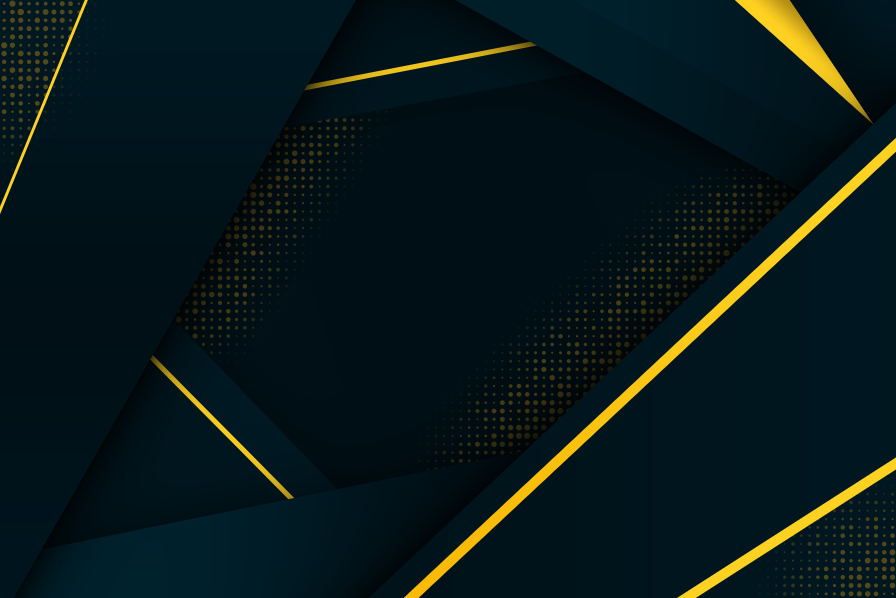
This background is drawn by a Shadertoy shader. Its source:

```glsl
// Overlapping dark teal panels with soft shadows, gold trims and halftone dots.
// Each panel is a half-plane given by a signed line distance, painted back to
// front; units are canvas heights, with x running from 0 to 1.5.

#define NIGHT vec3(0.0, 0.062, 0.088)
#define TEAL vec3(0.0, 0.135, 0.18)
#define GOLD vec3(1.0, 0.82, 0.13)
#define GOLD_DEEP vec3(0.98, 0.73, 0.02)
#define DOT_GOLD vec3(0.40, 0.33, 0.09)
#define DOT_STEP 0.0139
#define DOT_RADIUS 0.0054
#define SHADOW_WIDTH 0.042

float hash(vec2 p) {
    vec3 q = fract(p.xyx * 0.1031);
    q += dot(q, q.yzx + 33.33);
    return fract((q.x + q.y) * q.z);
}

// Signed distance to the line a-b, positive on its left
float side(vec2 p, vec2 a, vec2 b) {
    vec2 d = normalize(b - a);
    return d.x * (p.y - a.y) - d.y * (p.x - a.x);
}

// Antialiased coverage of a positive distance
float cover(float d) {
    return clamp(d * iResolution.y + 0.5, 0.0, 1.0);
}

// Casts a shadow beyond the panel edge, then fills the panel
void panel(inout vec3 col, float d, vec3 fill, float shade) {
    col *= 1.0 - shade * exp(-max(-d, 0.0) / SHADOW_WIDTH);
    col = mix(col, fill, cover(d));
}

void trim(inout vec3 col, float d, float halfWidth, vec3 gold) {
    col = mix(col, gold, cover(halfWidth - abs(d)));
}

// Dot grid whose size and opacity follow the given strength
void halftone(inout vec3 col, vec2 p, float strength) {
    float s = clamp(strength, 0.0, 1.0);
    vec2 cell = floor(p / DOT_STEP);
    vec2 local = p - (cell + 0.5) * DOT_STEP;
    float r = DOT_RADIUS * sqrt(s) * mix(0.35, 1.0, hash(cell));
    float alpha = cover(r - length(local)) * smoothstep(0.0, 0.6, s);
    col = mix(col, DOT_GOLD, 0.8 * alpha);
}

void mainImage(out vec4 fragColor, in vec2 fragCoord) {
    vec2 p = fragCoord / iResolution.xy * vec2(1.5, 1.0);
    vec3 gold = mix(GOLD_DEEP, GOLD, smoothstep(0.0, 0.7, p.y));

    // Edges of the large panels
    float leftEdge = side(p, vec2(0.023, 0.0), vec2(0.596, 1.0));
    float rightEdge = side(p, vec2(1.5, 0.828), vec2(0.617, 0.0));

    // Central well with a dot field along each long edge
    vec3 col = NIGHT * mix(0.95, 1.2, smoothstep(0.1, 0.7, length(p - vec2(0.78, 0.52))));
    float nearLeft = (1.0 + leftEdge / 0.17) * smoothstep(0.34, 0.46, p.y);
    float nearRight = (1.0 + rightEdge / 0.19) * smoothstep(0.58, 0.85, p.x)
                    * smoothstep(0.78, 0.66, p.y);
    halftone(col, p, max(nearLeft, nearRight));

    // Top band
    float topTrim = side(p, vec2(0.512, 0.8535), vec2(0.908, 0.93));
    vec3 topFill = mix(vec3(0.0, 0.088, 0.125), vec3(0.0, 0.08, 0.115), cover(topTrim));
    panel(col, side(p, vec2(0.488, 0.789), vec2(0.977, 0.879)), topFill, 0.15);
    trim(col, topTrim, 0.0042, GOLD);

    // Upper right panel with a faint crease
    float crease = side(p, vec2(0.96, 1.0), vec2(1.416, 0.746));
    vec3 upperFill = mix(TEAL, vec3(0.0, 0.085, 0.12), smoothstep(0.9, 1.4, p.x));
    upperFill *= mix(0.88, 1.0, cover(crease));
    panel(col, side(p, vec2(0.762, 1.0), vec2(1.334, 0.682)), upperFill, 0.65);

    // Folded gold wedge and the dark corner beside it
    float wedgeLeft = side(p, vec2(1.23, 1.0), vec2(1.463, 0.791));
    float wedgeRight = side(p, vec2(1.463, 0.791), vec2(1.322, 1.0));
    vec3 corner = mix(NIGHT, vec3(0.0, 0.095, 0.135), smoothstep(0.0, 0.13, -wedgeRight));
    col = mix(col, corner, cover(min(-wedgeRight, wedgeLeft)));
    vec3 wedge = mix(GOLD, vec3(0.69, 0.54, 0.08), smoothstep(0.012, 0.065, wedgeLeft));
    col = mix(col, wedge, cover(min(wedgeLeft, wedgeRight)));

    // Lower left band
    float lowTrim = side(p, vec2(0.488, 0.166), vec2(0.254, 0.402));
    vec3 lowFill = mix(vec3(0.0, 0.098, 0.138), vec3(0.0, 0.09, 0.125), cover(lowTrim));
    panel(col, side(p, vec2(0.5625, 0.184), vec2(0.293, 0.463)), lowFill, 0.2);
    trim(col, lowTrim, 0.0042, GOLD);

    // Bottom panel
    vec3 bottomFill = mix(TEAL, NIGHT * 1.1, smoothstep(0.2, 0.8, p.x));
    panel(col, side(p, vec2(0.879, 0.246), vec2(0.074, 0.082)), bottomFill, 0.35);

    // Left panel with its corner dots and thin trim
    vec3 leftFill = mix(NIGHT, vec3(0.0, 0.095, 0.135), smoothstep(0.5, 1.0, p.y));
    leftFill = mix(leftFill, vec3(0.0, 0.08, 0.115), smoothstep(0.45, 0.0, p.y));
    float thinTrim = side(p, vec2(0.0, 0.648), vec2(0.1445, 1.0));
    float cornerDots = 1.0 - length((p - vec2(0.0, 0.98)) / vec2(0.23, 0.3));
    halftone(leftFill, p, cornerDots * mix(0.6, 1.3, cover(thinTrim)));
    trim(leftFill, thinTrim, 0.0024, GOLD);
    panel(col, leftEdge, leftFill, 0.75);

    // Right panel with two thick trims and dots below the second
    vec3 rightFill = mix(vec3(0.0, 0.075, 0.105), vec3(0.0, 0.095, 0.135), smoothstep(0.6, 1.5, p.x));
    float mainTrim = side(p, vec2(1.5, 0.758), vec2(0.688, 0.0));
    rightFill *= mix(1.0, 0.93, cover(mainTrim));
    float lastTrim = side(p, vec2(1.5, 0.225), vec2(1.149, 0.0));
    float lowDots = 1.0 - length((p - vec2(1.5, 0.04)) / vec2(0.27, 0.19));
    halftone(rightFill, p, lowDots * cover(lastTrim));
    trim(rightFill, mainTrim, 0.0085, gold);
    trim(rightFill, lastTrim, 0.0085, GOLD);
    panel(col, rightEdge, rightFill, 0.7);

    fragColor = vec4(col, 1.0);
}
```
